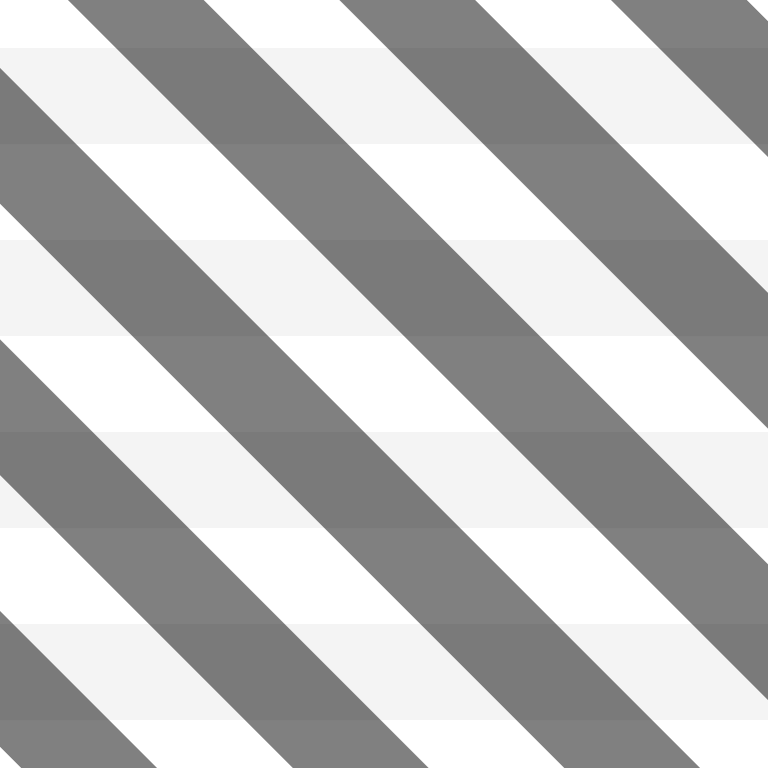
This pattern is drawn by a Shadertoy shader. Its source:

```glsl
const float STRIPE_PERIOD = 0.25;    // measured across the stripes
const float STRIPE_WIDTH  = 0.125;
const float BAND_PERIOD   = 0.25;
const float BAND_WIDTH    = 0.125;
const float BAND_SHADE    = 0.957;   // multiplies whatever lies below
const vec3  PAPER_COLOR   = vec3(1.0);
const vec3  STRIPE_COLOR  = vec3(0.5);
const vec2  STRIPE_NORMAL = vec2(0.70710678);

// Coverage of repeated bars, each centred in its period
float bars(float position, float period, float width, float pixel) {
    float edge = abs(fract(position / period) - 0.5) * period - 0.5 * width;
    return clamp(0.5 - edge / pixel, 0.0, 1.0);
}

void mainImage(out vec4 fragColor, in vec2 fragCoord) {
    float pixel = 1.0 / iResolution.y;
    vec2 uv = fragCoord * pixel;

    // Diagonal stripes, with a gap along the falling diagonal
    float across = dot(uv - 0.5, STRIPE_NORMAL);
    float stripe = bars(across, STRIPE_PERIOD, STRIPE_WIDTH, pixel);
    vec3 color = mix(PAPER_COLOR, STRIPE_COLOR, stripe);

    // Faint horizontal bands over everything
    float band = bars(uv.y, BAND_PERIOD, BAND_WIDTH, pixel);
    color *= mix(1.0, BAND_SHADE, band);

    fragColor = vec4(color, 1.0);
}
```
